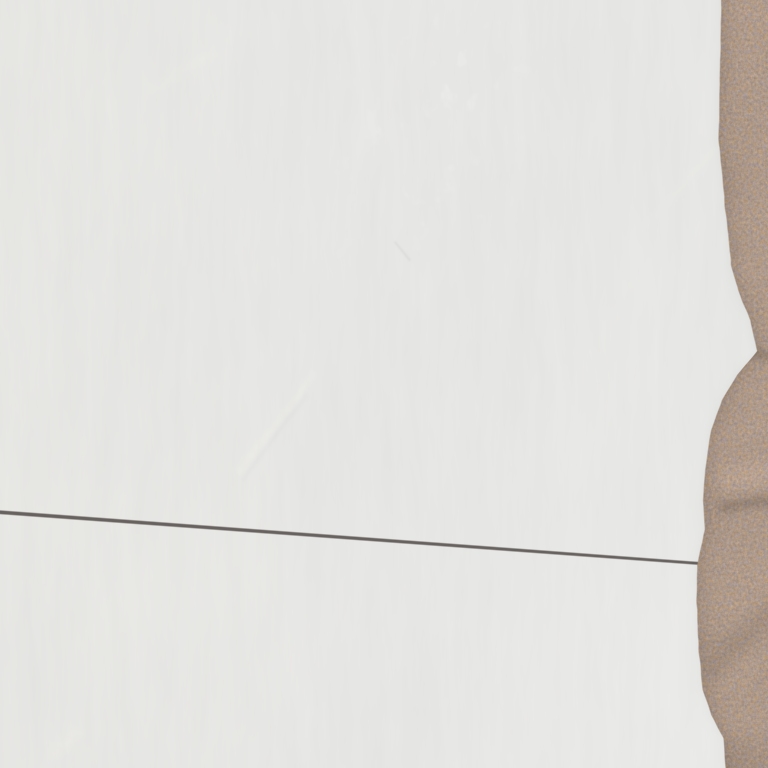
A Shadertoy shader for this texture:

```glsl
vec2 hashGradient(vec2 cell) {
    vec3 q = fract(vec3(cell.xyx) * vec3(0.1031, 0.1030, 0.0973));
    q += dot(q, q.yzx + 33.33);
    return fract((q.xx + q.yz) * q.zy) * 2.0 - 1.0;
}

float gradientNoise(vec2 p) {
    vec2 cell = floor(p), f = fract(p);
    vec2 u = f * f * f * (f * (f * 6.0 - 15.0) + 10.0);
    float a = dot(hashGradient(cell), f);
    float b = dot(hashGradient(cell + vec2(1, 0)), f - vec2(1, 0));
    float c = dot(hashGradient(cell + vec2(0, 1)), f - vec2(0, 1));
    float d = dot(hashGradient(cell + vec2(1, 1)), f - vec2(1, 1));
    return mix(mix(a, b, u.x), mix(c, d, u.x), u.y);
}

float fbm(vec2 p, int octaves) {
    float sum = 0.0, amplitude = 0.6;
    for (int i = 0; i < octaves; i++) {
        sum += amplitude * gradientNoise(p);
        p = p * 2.03 + 17.3;
        amplitude *= 0.55;
    }
    return sum;
}

float segmentDistance(vec2 p, vec2 a, vec2 b) {
    vec2 pa = p - a, ba = b - a;
    return length(pa - ba * clamp(dot(pa, ba) / dot(ba, ba), 0.0, 1.0));
}

float softStroke(vec2 p, vec2 a, vec2 b, float width) {
    float d = segmentDistance(p, a, b) / width;
    return exp(-d * d);
}

// Left outline of the cushions, as x at a given height
float cushionEdge(float y) {
    const int COUNT = 20;
    vec2 knots[COUNT] = vec2[COUNT](
        vec2(0.945, 0.0), vec2(0.942, 0.039), vec2(0.926, 0.069), vec2(0.915, 0.102),
        vec2(0.910, 0.154), vec2(0.907, 0.219), vec2(0.908, 0.264), vec2(0.918, 0.310),
        vec2(0.915, 0.349), vec2(0.918, 0.388), vec2(0.926, 0.440), vec2(0.940, 0.479),
        vec2(0.960, 0.512), vec2(0.986, 0.543), vec2(0.977, 0.583), vec2(0.961, 0.622),
        vec2(0.952, 0.655), vec2(0.943, 0.740), vec2(0.936, 0.818), vec2(0.939, 1.0));
    float x = knots[0].x;
    for (int i = 1; i < COUNT; i++) {
        float t = clamp((y - knots[i - 1].y) / (knots[i].y - knots[i - 1].y), 0.0, 1.0);
        x += (knots[i].x - knots[i - 1].x) * t;
    }
    return x;
}

vec3 plasterColor(vec2 p) {
    vec2 warped = p + 0.015 * vec2(fbm(p * vec2(9, 5), 3), fbm(p * 8.0 + 31.0, 3));
    float clouds = fbm(warped * vec2(5.0, 2.5) + 4.0, 4);
    float streaks = fbm(warped * vec2(38, 4) + 9.0, 4);
    float fibers = fbm(warped * vec2(100, 14), 3);
    float tone = 0.902 + 0.012 * clouds + 0.015 * streaks + 0.008 * fibers;
    tone += 0.012 * smoothstep(0.45, 1.0, p.x) * smoothstep(0.75, 0.1, p.y);

    // Pale trowel marks and flecks
    float ragged = 0.6 + 0.8 * fbm(p * 65.0, 3);
    float veins = softStroke(warped, vec2(0.31, 0.39), vec2(0.41, 0.51), 0.006);
    veins += 0.6 * softStroke(warped, vec2(0.20, 0.89), vec2(0.28, 0.93), 0.008);
    veins += 0.5 * softStroke(warped, vec2(0.84, 0.71), vec2(0.93, 0.80), 0.005);
    veins += softStroke(warped, vec2(0.07, 0.02), vec2(0.10, 0.05), 0.008);
    float flecks = smoothstep(0.12, 0.32, fbm(warped * vec2(32, 26), 3));
    flecks *= softStroke(p, vec2(0.52, 0.76), vec2(0.60, 0.91), 0.09);
    tone += 0.014 * veins * ragged + 0.014 * flecks;
    tone -= 0.012 * softStroke(warped, vec2(0.318, 0.38), vec2(0.40, 0.485), 0.004);
    tone -= 0.03 * softStroke(p, vec2(0.515, 0.684), vec2(0.533, 0.662), 0.002);
    float warmth = 0.004 * (clouds + veins) + 0.003 * smoothstep(0.5, 0.0, p.x);
    return vec3(tone + warmth * 0.3, tone, tone - 0.007 - warmth);
}

vec3 fabricColor(vec2 p, float depth) {
    vec3 color = vec3(0.665, 0.585, 0.525);

    // Rounded sides, folds and the join between cushions
    float shade = 1.03 - 0.10 * exp(-depth / 0.012);
    shade += 0.06 * fbm(p * vec2(10, 16), 3);
    shade -= 0.13 * softStroke(p, vec2(0.945, 0.340), vec2(1.01, 0.350), 0.009);
    shade += 0.05 * softStroke(p, vec2(0.95, 0.375), vec2(1.01, 0.385), 0.016);
    shade -= 0.07 * softStroke(p, vec2(0.93, 0.13), vec2(1.0, 0.20), 0.018);
    shade -= 0.12 * softStroke(p, vec2(0.982, 0.540), vec2(1.01, 0.535), 0.008);
    shade -= 0.06 * smoothstep(0.06, 0.0, p.y);

    // Woven speckle in ochre and blue grey
    float hue = fbm(p * vec2(150, 170), 3);
    float grain = fbm(p * vec2(260, 240) + 50.0, 2);
    color += vec3(0.10, 0.02, -0.13) * hue + 0.14 * grain;
    return color * shade;
}

void mainImage(out vec4 fragColor, in vec2 fragCoord) {
    vec2 p = fragCoord / iResolution.xy;
    float pixel = 1.0 / iResolution.y;
    vec3 color = plasterColor(p);

    // Sloping panel joint
    float seamDistance = abs(p.y - (0.333 - 0.0732 * p.x));
    float halfWidth = mix(0.0024, 0.0018, p.x);
    float seam = 1.0 - smoothstep(halfWidth - pixel, halfWidth + pixel, seamDistance);
    color = mix(color, vec3(0.36, 0.34, 0.33), 0.92 * seam);

    // Cushions with a faint contact shadow
    float depth = p.x - cushionEdge(p.y) - 0.001 * gradientNoise(vec2(p.y * 60.0, 2.5));
    color *= 1.0 - 0.025 * exp(-max(-depth, 0.0) / 0.006);
    float cover = smoothstep(-pixel, pixel, depth);
    color = mix(color, fabricColor(p, max(depth, 0.0)), cover);
    fragColor = vec4(clamp(color, 0.0, 1.0), 1.0);
}
```
